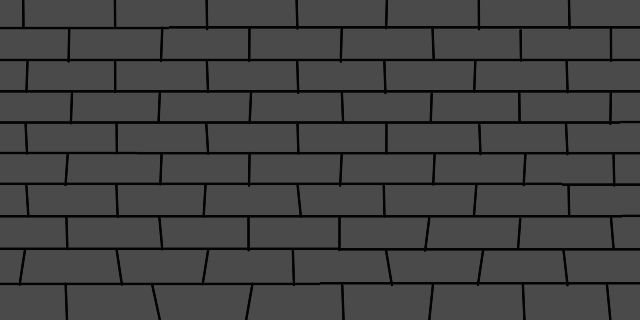
Write a WebGL 2 fragment shader that draws this pattern.

```glsl
#version 300 es
precision highp float;

uniform vec2 u_resolution;
out vec4 outColor;

const vec3 BRICK_COLOR = vec3(0.29);
const vec3 MORTAR_COLOR = vec3(0.01);
const int ROWS = 10;
const float ROW_PITCH = 0.1;
const float FIRST_BED = 0.086;      // depth of the first bed line below the top
const float JOINT_PITCH = 0.2826;
const float FIRST_JOINT = 0.078;
const float BOND_SHIFT = 0.138;     // sideways shift of every other row
const float LINE_WIDTH = 0.0079;
const float BED_STEP = 0.0024;      // height of the break in a bed line
const float JOINT_GAP = 0.011;
const float JOINT_OVERSHOOT = 0.005;
const vec2 JOINT_SHIFT = vec2(0.007, 0.013);  // top row, bottom row
const vec2 JOINT_TILT = vec2(0.002, 0.013);   // top row, bottom row

float hash(vec2 p) {
    return fract(sin(dot(p, vec2(127.1, 311.7))) * 43758.5453);
}

float signedHash(vec2 p) {
    return 2.0 * hash(p) - 1.0;
}

float segmentDistance(vec2 p, vec2 a, vec2 b) {
    vec2 ab = b - a;
    float t = clamp(dot(p - a, ab) / dot(ab, ab), 0.0, 1.0);
    return length(p - a - t * ab);
}

// Depth of a bed line; courses are a little taller toward both ends
float bedDepth(float row) {
    float c = row - 4.0;
    float drift = -0.0076 + c * (-0.0034 + c * (0.0005 + c * 0.00021));
    return FIRST_BED + ROW_PITCH * row + drift;
}

// Each bed line is two long strokes that meet with a slight step
float bedDistance(vec2 p, float row) {
    float split = mix(0.4, 1.95, hash(vec2(row, 41.0)));
    float offset = BED_STEP * signedHash(vec2(row, 57.0));
    float depth = bedDepth(row) + 0.5 * offset * (p.x < split ? -1.0 : 1.0);
    return abs(p.y - depth);
}

// Nearest upright joint in a row, shifted, tilted and uneven at its ends
float jointDistance(vec2 p, float row) {
    float start = FIRST_JOINT + BOND_SHIFT * mod(row, 2.0);
    float column = round((p.x - start) / JOINT_PITCH);
    vec2 id = vec2(column + 3.0, row + 11.0);
    float wear = row / float(ROWS - 1);

    float shift = mix(JOINT_SHIFT.x, JOINT_SHIFT.y, wear) * signedHash(id);
    float tilt = mix(JOINT_TILT.x, JOINT_TILT.y, wear * wear * wear)
               * signedHash(id + 23.0);
    float x = start + JOINT_PITCH * column + shift;
    float top = bedDepth(row - 1.0) + JOINT_GAP * pow(hash(id + 37.0), 4.0);
    float bottom = bedDepth(row) + JOINT_OVERSHOOT * hash(id + 71.0);
    return segmentDistance(p, vec2(x - tilt, top), vec2(x + tilt, bottom));
}

void main() {
    // Canvas height is one unit; y runs downward from the top
    vec2 p = gl_FragCoord.xy / u_resolution.y;
    p.y = 1.0 - p.y;

    float d = 1.0;
    for (int i = 0; i < ROWS; i++) {
        float row = float(i);
        d = min(d, jointDistance(p, row));
        if (i < ROWS - 1) d = min(d, bedDistance(p, row));
    }

    // Mortar coverage, softened over one pixel
    float pixel = 1.0 / u_resolution.y;
    float edge = 0.5 * LINE_WIDTH;
    float mortar = 1.0 - smoothstep(edge - 0.5 * pixel, edge + 0.5 * pixel, d);
    outColor = vec4(mix(BRICK_COLOR, MORTAR_COLOR, mortar), 1.0);
}
```
